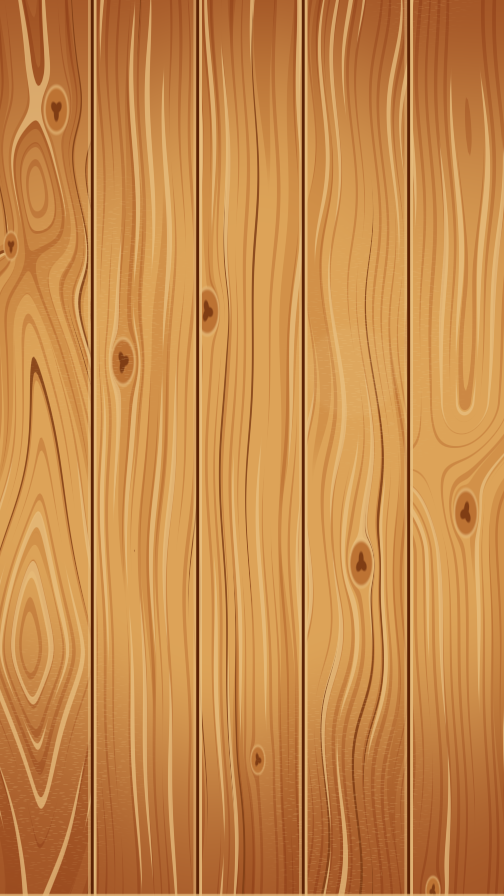
This texture is drawn by a WebGL 2 fragment shader. Its source:

```glsl
#version 300 es
precision highp float;
// Five upright wooden planks with dark seams, flowing grain, knots and light wear.
// Grain strokes are contours of one warped field per plank: sines bend it, a dipole
// flow parts it around knots, and folded fields form the diamonds and long hoops.
uniform vec2 u_resolution;
out vec4 fragColor;

#define PITCH 0.2093       // plank width
#define FIRST_SEAM 0.183   // x of the leftmost seam
#define SEAM 0.0029        // half width of a seam
#define BEVEL 0.0085       // outer edge of the pale bevel
#define GRAIN 12.0         // fine strokes per plank
#define KNOT 0.023         // knot radius
#define WEAR 0.16          // strength of the scratches

const vec3 HONEY  = vec3(0.865, 0.64, 0.345);
const vec3 RUSSET = vec3(0.64, 0.335, 0.15);
const vec3 CREAM  = vec3(0.91, 0.75, 0.50);
const vec3 AMBER  = vec3(0.74, 0.45, 0.20);
const vec3 BROWN  = vec3(0.50, 0.24, 0.08);
const vec3 GAP    = vec3(0.36, 0.135, 0.02);
const vec3 GRAIN_TINT = vec3(0.925, 0.835, 0.77);
const vec3 BAND_TINT = vec3(0.95, 0.89, 0.83);

float hash(vec2 p) {
  return fract(sin(dot(p, vec2(127.1, 311.7))) * 43758.5);
}

// Distance to the nearest scattered point
float cellular(vec2 p) {
  vec2 cell = floor(p);
  float nearest = 2.0;
  for (int j = -1; j <= 1; j++)
    for (int i = -1; i <= 1; i++) {
      vec2 c = cell + vec2(i, j);
      nearest = min(nearest, length(c + vec2(hash(c), hash(c + 37.0)) - p));
    }
  return nearest;
}

// Knot centre (x within the plank, y on the canvas) and radius
vec3 knotOf(float plank, int k) {
  if (k == 0)
    return vec3(0.36 + 0.3 * cos(1.8 * plank),
                1.41 - 0.2 * plank + 0.15 * cos(3.14159 * plank), KNOT);
  float even = 1.0 - mod(plank, 2.0);
  return vec3(0.23 + 0.17 * mod(plank, 4.0),
              1.29 - 0.7 * plank + 0.095 * plank * plank, KNOT * 0.6 * even + 1e-4);
}

// Offset from a knot, squeezed so that its oval becomes a circle
vec2 knotOffset(vec2 q, vec3 knot) {
  return (q - knot.xy) * vec2(PITCH, 0.5);
}

// Value that stays constant along the grain
float grainField(vec2 q, float plank) {
  float phase = 6.28 * hash(vec2(plank, 3.0));
  float wavy = 1.0 - min(abs(plank - 3.0), 1.0);
  float g = q.x + 0.035 * sin(5.0 * q.y + phase)
          + (0.02 + 0.035 * wavy) * sin(14.0 * q.y + 3.0 * q.x + 2.0 * phase)
          + 0.05 * sin(2.1 * q.y + 3.0 * q.x + phase);
  if (plank < 0.5) {         // nested diamonds below, swirls above
    vec2 d = q - vec2(0.45 + 0.06 * sin(9.0 * q.y), 0.48);
    g += sqrt(d.x * d.x + 0.003) - q.x + 0.8 * tanh(2.0 * sqrt(d.y * d.y + 0.002));
    float swirl = smoothstep(0.3, 0.0, abs(q.y - 1.36));
    g += 0.17 * swirl * sin(15.0 * q.y + 5.0 * q.x);
  } else if (plank > 3.5) {  // long hoops open at the top
    vec2 d = q - vec2(0.55 + 0.04 * sin(6.0 * q.y), 0.98);
    float hoop = length(vec2(d.x, 2.6 * min(d.y, 0.0)));
    g += (sqrt(hoop * hoop + 0.003) - q.x) * smoothstep(-0.3, 0.0, d.y);
  }
  for (int k = 0; k < 2; k++) {
    vec3 knot = knotOf(plank, k);
    vec2 d = knotOffset(q, knot);
    g -= d.x / PITCH * min(1.0, knot.z * knot.z / max(dot(d, d), 1e-7));
  }
  return g;
}

// Tapered strokes along the grain; some are left out at random
float strokes(float g, float y, float count, float halfWidth, float span, float keep, float seed) {
  float w = g * count;
  float aa = max(fwidth(w), 1e-3);
  float id = floor(w);
  float s = y / span + 7.0 * hash(vec2(id, seed));
  float taper = sin(3.14159 * fract(s));
  float chosen = step(hash(vec2(id + 0.5, floor(s) + seed * 3.0)), keep);
  float d = abs(fract(w) - 0.5) - halfWidth * taper;
  return chosen * smoothstep(0.0, 0.3, taper) * smoothstep(0.6 * aa, -0.6 * aa, d);
}

void main() {
  vec2 uv = gl_FragCoord.xy / u_resolution;
  vec2 p = uv * vec2(1.0, 16.0 / 9.0);
  float px = 1.0 / u_resolution.x;
  float along = (p.x - FIRST_SEAM) / PITCH + 1.0;
  float plank = floor(along);
  vec2 q = vec2(fract(along), p.y);

  // Honey centre fading to russet at the ends, with slow tonal drift
  float rim = length((uv - vec2(0.5, 0.51)) * vec2(0.95, 2.0));
  float drift = sin(6.0 * p.x + 3.0 * p.y) * sin(4.0 * p.y - 5.0 * p.x + 1.0);
  vec3 col = mix(HONEY, RUSSET, smoothstep(0.44, 1.14, rim + 0.07 * drift));

  // Grain: broad bands, fine lines, pale streaks and dark veins
  float g = grainField(q, plank);
  float seed = plank * 11.0;
  float bands = strokes(g, p.y, 4.0, 0.36, 1.1, 0.4, seed + 1.0);
  float fine  = strokes(g, p.y, GRAIN, 0.18, 1.2, 0.8, seed + 2.0);
  float pale  = strokes(g + 0.03, p.y, 8.0, 0.17, 0.6, 0.42, seed + 3.0);
  float veins = strokes(g + 0.05, p.y, 11.0, 0.11, 1.3, 0.14, seed + 4.0);
  col *= mix(vec3(1.0), BAND_TINT, bands);
  col *= mix(vec3(1.0), GRAIN_TINT, fine);
  col = mix(col, CREAM, 0.75 * pale);
  col = mix(col, BROWN, 0.85 * veins);

  // Knots: amber oval, pale rim, uneven dark heart
  for (int k = 0; k < 2; k++) {
    vec3 knot = knotOf(plank, k);
    vec2 d = knotOffset(q, knot);
    float r = length(d) / knot.z;
    float aa = px / knot.z;
    float heart = 0.38 + 0.12 * sin(3.0 * atan(d.y, d.x + 1e-5) + plank);
    col = mix(col, AMBER, smoothstep(aa, -aa, r - 1.0));
    col = mix(col, CREAM, 0.6 * smoothstep(aa, -aa, abs(r - 1.0) - 0.08));
    col = mix(col, BROWN, smoothstep(aa, -aa, r - heart));
  }

  // Worn haze and patches of short level scratches
  float haze = smoothstep(0.1, 0.08, length(p - vec2(0.7, 1.04)));
  float scratch = smoothstep(0.3, 0.12, cellular(p * vec2(45.0, 190.0)));
  col = mix(col, CREAM, 0.15 * haze + WEAR * scratch * smoothstep(0.1, 0.8, drift));

  // Seams with pale bevels, and the pale foot of the boards
  float edge = min(q.x, 1.0 - q.x) * PITCH;
  float bevel = smoothstep(0.5 * px, -0.5 * px, edge - BEVEL) * (q.x < 0.5 ? 0.85 : 0.5);
  col = mix(col, CREAM, bevel);
  col = mix(col, GAP, smoothstep(0.6 * px, -0.6 * px, edge - SEAM));
  col = mix(col, CREAM, 0.8 * smoothstep(px, -px, p.y - 0.004));
  fragColor = vec4(col, 1.0);
}
```
